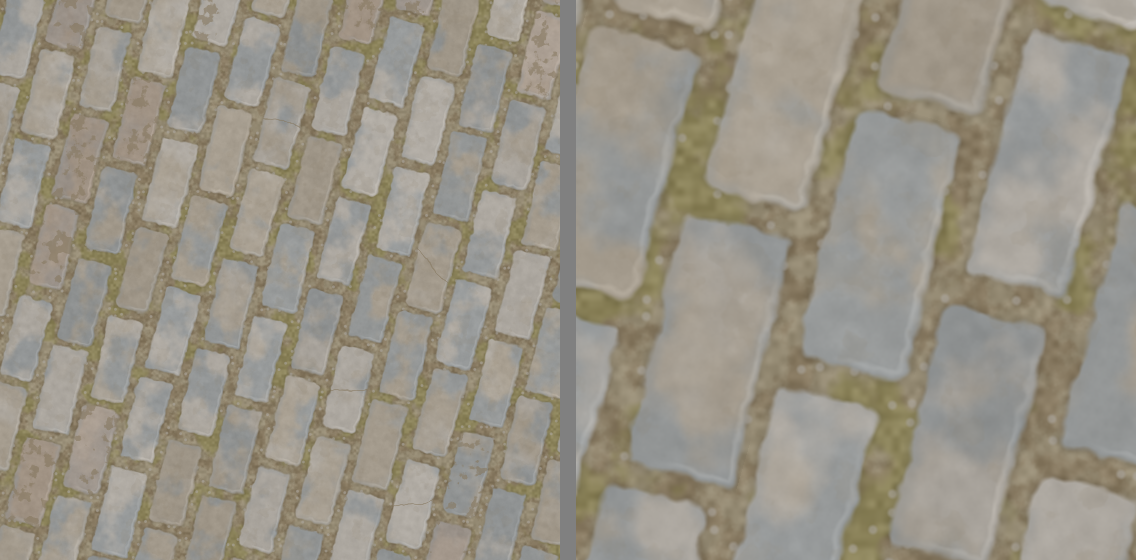
Left: the whole. Right: its middle third, enlarged.
Write a WebGL 1 fragment shader that draws this texture.

```glsl
precision highp float;
uniform vec2 u_resolution;

#define PITCH vec2(0.0827, 0.1669)
#define STONE_HALF vec2(0.0318, 0.0752)
#define ANCHOR vec2(0.560, 0.677)
#define TILT 0.284
#define COLUMN_SHIFT 0.512
#define CORNER 0.007
#define PALE vec3(0.675, 0.655, 0.625)
#define WARM vec3(0.640, 0.605, 0.550)
#define COOL vec3(0.565, 0.580, 0.585)
#define SAND vec3(0.590, 0.550, 0.460)
#define SOIL vec3(0.525, 0.470, 0.375)
#define MOSS vec3(0.540, 0.510, 0.340)

float hash(vec2 p) {
  return fract(sin(dot(p, vec2(127.1, 311.7))) * 43758.5453);
}

float noise(vec2 p) {
  vec2 i = floor(p), f = fract(p);
  f = f * f * (3.0 - 2.0 * f);
  return mix(mix(hash(i), hash(i + vec2(1.0, 0.0)), f.x),
             mix(hash(i + vec2(0.0, 1.0)), hash(i + 1.0), f.x), f.y);
}

float fbm(vec2 p) {
  float sum = 0.0, amp = 0.533;
  for (int i = 0; i < 4; i++) {
    sum += amp * noise(p);
    p = mat2(1.6, 1.2, -1.2, 1.6) * p + 7.3;
    amp *= 0.5;
  }
  return sum;
}

mat2 rotation(float a) {
  return mat2(cos(a), sin(a), -sin(a), cos(a));
}

float roundedBox(vec2 p, vec2 halfSize, float radius) {
  vec2 q = abs(p) - halfSize + radius;
  return length(max(q, 0.0)) + min(max(q.x, q.y), 0.0) - radius;
}

// Joint filling: sandy soil, moss patches and scattered grit
vec3 jointColor(vec2 p) {
  vec3 color = mix(SOIL, SAND, smoothstep(0.3, 0.65, fbm(p * 75.0)));
  color = mix(color, MOSS, 0.85 * smoothstep(0.50, 0.68, fbm(p * 24.0 + 31.0)));
  color += 0.10 * (noise(p * 210.0) - 0.5);
  vec2 grid = p * 95.0, cell = floor(grid);
  vec2 center = 0.3 + 0.4 * vec2(hash(cell + 3.1), hash(cell + 8.7));
  float grit = smoothstep(0.36, 0.12, length(fract(grid) - center));
  return mix(color, PALE, 0.6 * grit * step(0.84, hash(cell + 5.5)));
}

// Stone face: mottled tint, weathered rim, pits and hairline cracks
vec3 stoneColor(vec2 q, vec2 id, float dist) {
  vec2 seed = 40.0 * vec2(hash(id + 11.0), hash(id + 23.0));
  float tone = hash(id + 37.0), wear = hash(id + 51.0);
  float cloud = fbm(q * 24.0 + seed), grain = fbm(q * 100.0 + seed);

  vec3 color = mix(PALE, WARM, smoothstep(0.3, 0.8, tone + 0.8 * (cloud - 0.5)));
  float stain = fbm(q * 17.0 + seed.yx + 9.0);
  float coolness = stain + 0.35 * (hash(id + 67.0) - 0.5);
  color = mix(color, COOL, 0.9 * smoothstep(0.46, 0.70, coolness));
  color = mix(color, vec3(0.64, 0.57, 0.51), 0.55 * step(0.87, wear));
  color += 0.045 * (hash(id + 83.0) - 0.5) + 0.07 * (grain - 0.5);

  float rim = smoothstep(-0.010, -0.002, dist);
  color = mix(color, COOL, 0.35 * rim * smoothstep(0.35, 0.6, cloud));
  float lip = smoothstep(0.003, 0.0, abs(dist + 0.004));
  color += 0.05 * lip * smoothstep(0.0, 0.03, q.x - 0.3 * q.y);

  float pits = smoothstep(0.58, 0.68, fbm(q * 55.0 + seed + 17.0));
  color = mix(color, SOIL, pits * mix(0.10, 0.60, step(0.84, wear)));

  float bend = 0.018 * (fbm(q * 32.0 + seed) - 0.5);
  float crackLine = abs(q.y + (tone - 0.5) * 1.6 * q.x + bend);
  float crack = smoothstep(0.0018, 0.0004, crackLine) * step(wear, 0.07);
  return mix(color, SOIL, 0.55 * crack);
}

void main() {
  vec2 uv = gl_FragCoord.xy / u_resolution.y;

  // Leaning columns, each shifted by about half a stone
  vec2 p = rotation(TILT) * (uv - ANCHOR);
  float column = floor(p.x / PITCH.x + 0.5);
  p.y += PITCH.y * (COLUMN_SHIFT * column + 0.07 * (hash(vec2(column, 4.0)) - 0.5));
  vec2 id = vec2(column, floor(p.y / PITCH.y + 0.5));

  // Hand-laid placement: offset, turn and size differ per stone
  vec2 jitter = vec2(hash(id + 1.3), hash(id + 2.9)) - 0.5;
  vec2 q = p - id * PITCH - 0.005 * jitter;
  q = rotation(-0.03 + 0.05 * (hash(id + 6.1) - 0.5)) * q;
  vec2 halfSize = STONE_HALF + vec2(0.003, 0.004) * (hash(id + 9.4) - 0.5);

  // Uneven stone outline
  float chips = 0.007 * (fbm(uv * 46.0) - 0.5) + 0.003 * (noise(uv * 130.0) - 0.5);
  float radius = CORNER * (0.5 + hash(id + 14.2));
  float dist = roundedBox(q, halfSize, radius) + chips;
  float soft = max(0.0022, 1.0 / u_resolution.y);
  float cover = smoothstep(soft, -soft, dist);

  vec3 joint = jointColor(uv);
  joint *= 1.0 - 0.07 * smoothstep(0.006, 0.0, dist);
  gl_FragColor = vec4(mix(joint, stoneColor(q, id, dist), cover), 1.0);
}
```
